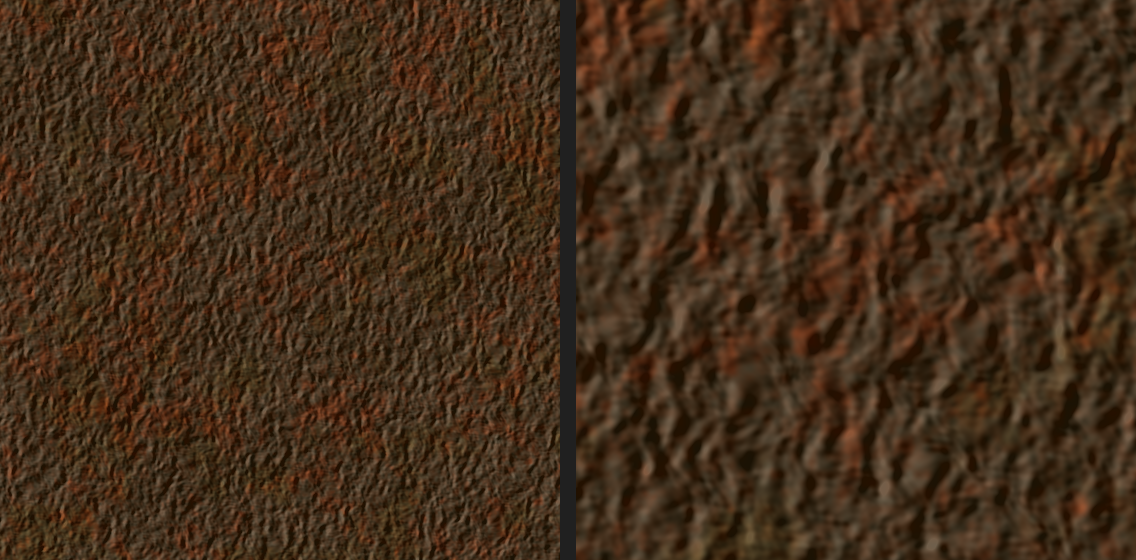
Left: the whole. Right: its middle third, enlarged.
Give the GLSL for this texture, as a WebGL 2 fragment shader.

```glsl
#version 300 es
precision highp float;

uniform vec2 u_resolution;
out vec4 fragColor;

float hash(vec2 cell) {
    uvec2 q = uvec2(ivec2(cell) + 4096) * uvec2(1597u, 3812u);
    uint n = (q.x ^ (q.y >> 1)) * 74779u;
    n = (n ^ (n >> 15)) * 27644437u;
    n ^= n >> 13;
    return float(n & 65535u) / 65535.0;
}

float noise(vec2 p) {
    vec2 cell = floor(p), f = fract(p);
    f = f * f * (3.0 - 2.0 * f);
    float bottom = mix(hash(cell), hash(cell + vec2(1, 0)), f.x);
    float top = mix(hash(cell + vec2(0, 1)), hash(cell + vec2(1, 1)), f.x);
    return mix(bottom, top, f.y);
}

float fbm(vec2 p) {
    float sum = 0.0, amplitude = 0.5;
    for (int i = 0; i < 4; i++) {
        sum += amplitude * noise(p);
        p = mat2(0.8, 0.6, -0.6, 0.8) * p * 2.1 + 17.3;
        amplitude *= 0.55;
    }
    return sum;
}

// Bark-like bumps, stretched upwards and slightly bent
float barkHeight(vec2 uv) {
    vec2 bend = vec2(noise(uv * 38.0 + 40.0), noise(uv * 33.0 + 90.0)) - 0.5;
    vec2 p = uv + bend * vec2(0.010, 0.006);
    float bumps = noise(p * vec2(98.0, 56.0));
    float grains = noise(mat2(0.92, 0.39, -0.39, 0.92) * p * vec2(155.0, 104.0) + 31.0);
    float grit = noise(mat2(0.8, -0.6, 0.6, 0.8) * p * 250.0 + 73.0);
    return bumps + 0.6 * grains + 0.27 * grit;
}

void main() {
    vec2 uv = gl_FragCoord.xy / min(u_resolution.x, u_resolution.y);

    // Relief lit from the upper left
    float height = barkHeight(uv);
    float relief = height - barkHeight(uv + vec2(-0.0042, 0.0026));
    float crevice = smoothstep(0.7, 0.3, height);
    float tone = 0.5 + 1.2 * relief - 0.2 * crevice;
    tone += 0.28 * (fbm(uv * 10.0 + 5.0) - 0.55);
    tone = clamp(tone, 0.0, 1.2);
    vec3 color = mix(vec3(0.125, 0.068, 0.005), vec3(0.40, 0.32, 0.24), tone);

    // Small broken rust stains and faint olive areas
    float stain = 0.4 * fbm(uv * 8.0 + 61.0) + 0.45 * fbm(uv * 38.0 + 22.0);
    stain += 0.18 * noise(uv * vec2(120.0, 85.0) + 151.0);
    float rust = smoothstep(0.48, 0.72, stain);
    color *= mix(vec3(1.0), vec3(1.28, 0.88, 0.68), rust);
    float olive = smoothstep(0.5, 0.72, fbm(uv * 14.0 + 130.0));
    color *= mix(vec3(1.0), vec3(0.96, 0.94, 0.74), olive);

    // Fine colour speckle
    float speckle = noise(uv * 190.0 + 211.0) - 0.5;
    color += speckle * vec3(0.05, -0.01, -0.025);

    fragColor = vec4(clamp(color, 0.0, 1.0), 1.0);
}
```
